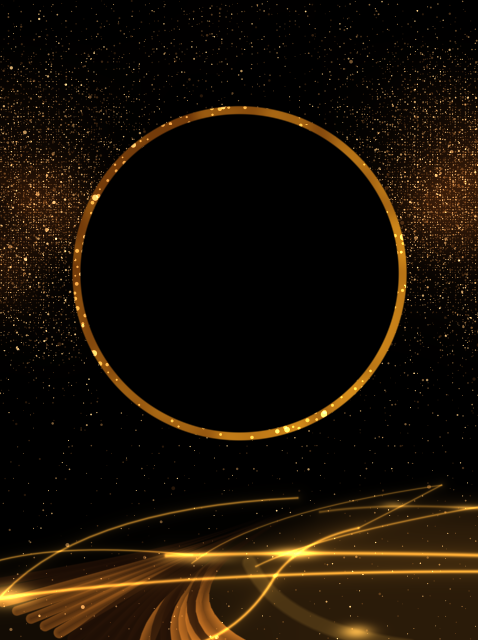
Write a Shadertoy shader that draws this background.

```glsl
// A thin gold ring on black, with gold dust drifting on both sides of it
// and a fan of amber ribbons and glowing strands sweeping along the bottom.
// Dust is jittered grid specks; ribbons are distances to quadratic curves.

float hash(vec2 p) {
    return fract(sin(dot(p, vec2(127.1, 311.7))) * 43758.5453);
}

float noise(vec2 p) {
    vec2 i = floor(p), f = fract(p);
    f = f * f * (3.0 - 2.0 * f);
    return mix(mix(hash(i), hash(i + vec2(1, 0)), f.x),
               mix(hash(i + vec2(0, 1)), hash(i + vec2(1, 1)), f.x), f.y);
}

// Soft round dots, one per grid cell, kept with the given probability
float specks(vec2 p, float scale, float density) {
    vec2 cell = floor(p * scale);
    vec2 centre = 0.3 + 0.4 * vec2(hash(cell + 3.1), hash(cell + 7.7));
    float radius = mix(0.1, 0.28, hash(cell + 5.3));
    float soft = 0.7 * scale / iResolution.y;
    float dot0 = 1.0 - smoothstep(radius - soft, radius + soft, length(fract(p * scale) - centre));
    return dot0 * step(hash(cell + scale), density);
}

// Distance to a quadratic curve, and the position along it from 0 to 1
vec2 curve(vec2 p, vec2 a, vec2 b, vec2 c) {
    vec2 best = vec2(9.0, 0.0), last = a;
    for (int i = 1; i <= 16; i++) {
        float t = float(i) / 16.0;
        vec2 next = mix(mix(a, b, t), mix(b, c, t), t), d = next - last;
        float k = clamp(dot(p - last, d) / dot(d, d), 0.0, 1.0);
        float dist = length(p - last - d * k);
        if (dist < best.x) best = vec2(dist, t + (k - 1.0) / 16.0);
        last = next;
    }
    return best;
}

// A glowing line: bright core with a faint halo
float strand(vec2 p, vec2 a, vec2 b, vec2 c, float width) {
    float d = curve(p, a, b, c).x;
    return exp(-d * d / (width * width)) + 0.2 * exp(-d / (width * 3.5));
}

float spot(vec2 p, vec2 centre, vec2 size) {
    vec2 q = (p - centre) / size;
    return exp(-dot(q, q));
}

vec3 dust(vec2 p) {
    float side = abs(p.x - 0.374);
    float band = exp(-pow(abs(p.y - 0.68) / 0.205, 2.6));
    float amount = band * smoothstep(0.06, 0.36, side);
    amount += 0.16 * smoothstep(0.72, 1.0, p.y) * (1.0 - smoothstep(0.1, 0.26, side));
    amount *= 0.55 + 0.9 * noise(p * 9.0);
    amount += 0.012 * smoothstep(0.22, 0.4, p.y);
    vec3 col = vec3(0.10, 0.05, 0.016) * amount * amount;
    col += vec3(0.10, 0.045, 0.01) * smoothstep(0.2, 0.36, side)
         * exp(-pow((p.y - 0.695) / 0.05, 2.0)) * noise(p * 22.0);
    for (int i = 0; i < 4; i++) {
        float scale = 90.0 + 55.0 * float(i);
        vec2 q = p + 0.37 * float(i);
        float shine = pow(hash(floor(q * scale) + 11.0), 2.0);
        float keep = amount * (0.10 + 0.17 * float(i));
        vec3 tint = mix(vec3(0.62, 0.36, 0.14), vec3(1.0, 0.84, 0.56), shine);
        col += tint * specks(q, scale, keep) * (0.25 + 0.75 * shine);
    }
    return col;
}

vec3 ringGold(vec2 p, vec2 q) {
    float angle = atan(q.y, q.x);
    float lit = 0.3 + 0.35 * cos(angle + 0.55) + 0.45 * (noise(p * 28.0) - 0.4);
    vec3 col = mix(vec3(0.45, 0.23, 0.04), vec3(0.92, 0.62, 0.12), clamp(lit, 0.0, 1.0));
    float cluster = smoothstep(0.35, 0.75, noise(p * 13.0 + 4.0));
    col += vec3(0.55, 0.45, 0.25) * specks(p, 80.0, 0.15 + 0.6 * cluster);
    return col + vec3(0.7, 0.6, 0.4) * specks(p + 0.2, 50.0, 0.3 * cluster);
}

vec3 waves(vec2 p) {
    // Brown haze, filling the lower right
    float top = mix(0.13, 0.235, smoothstep(0.2, 0.62, p.x));
    float haze = (1.0 - smoothstep(top - 0.07, top + 0.01, p.y)) * (0.45 + 0.55 * smoothstep(0.1, 0.5, p.x));
    vec3 col = vec3(0.165, 0.105, 0.035) * haze;

    // Fan of ribbons, narrow at the upper right and wide at the bottom
    for (int i = 0; i < 20; i++) {
        float f = float(i) / 19.0, h = hash(vec2(float(i), 2.0));
        vec2 start = vec2(0.42 + 0.1 * h, 0.2 + 0.025 * h);
        vec2 bend = mix(vec2(0.285, 0.135), vec2(0.21, 0.075), f);
        vec2 end = mix(vec2(-0.04, 0.085), vec2(0.38, -0.015), f) - vec2(0.0, 0.05 * sin(3.14 * f));
        vec2 d = curve(p, start, bend, end);
        float width = mix(0.001, 0.006 + 0.009 * f, smoothstep(0.25, 0.85, d.y));
        float cover = 1.0 - smoothstep(width - 0.0015, width + 0.0015, d.x);
        float heat = smoothstep(0.3, 0.75, d.y) * mix(0.12, 1.0, step(0.48, h)) * (0.45 + 0.55 * f);
        vec3 tint = mix(vec3(0.09, 0.035, 0.012), vec3(0.9, 0.52, 0.16), heat * (0.6 + 0.4 * d.x / width));
        col = mix(col, tint, cover * 0.8 * smoothstep(0.02, 0.5, d.y));
    }

    // Wide pale arc at the lower right
    float arc = curve(p, vec2(0.39, 0.12), vec2(0.44, 0.015), vec2(0.64, -0.01)).x;
    col += vec3(0.13, 0.10, 0.04) * (1.0 - smoothstep(0.008, 0.014, arc));

    // Long strands
    float glow = 0.6 * strand(p, vec2(-0.01, 0.055), vec2(0.11, 0.205), vec2(0.465, 0.222), 0.0018);
    glow += 0.55 * strand(p, vec2(-0.01, 0.122), vec2(0.1, 0.153), vec2(0.3, 0.133), 0.0016);
    glow += 0.85 * strand(p, vec2(0.26, 0.132), vec2(0.5, 0.139), vec2(0.76, 0.132), 0.0032);
    glow += 0.85 * strand(p, vec2(-0.01, 0.064), vec2(0.3, 0.108), vec2(0.76, 0.107), 0.0026);
    glow += 0.85 * strand(p, vec2(0.3, -0.01), vec2(0.385, 0.02), vec2(0.43, 0.1), 0.0024);
    glow += 0.7 * strand(p, vec2(0.43, 0.1), vec2(0.47, 0.155), vec2(0.56, 0.175), 0.0022);
    glow += 0.4 * strand(p, vec2(0.56, 0.175), vec2(0.61, 0.2), vec2(0.69, 0.242), 0.0015);
    glow += 0.5 * strand(p, vec2(0.4, 0.115), vec2(0.5, 0.165), vec2(0.76, 0.21), 0.0017);
    glow += 0.35 * strand(p, vec2(0.3, 0.12), vec2(0.4, 0.2), vec2(0.69, 0.242), 0.0014);
    glow += 0.35 * strand(p, vec2(0.5, 0.2), vec2(0.6, 0.215), vec2(0.76, 0.205), 0.002);
    col += vec3(0.84, 0.58, 0.18) * glow;

    // Hot spots where strands meet
    float hot = spot(p, vec2(0.015, 0.068), vec2(0.035, 0.016)) + spot(p, vec2(0.46, 0.135), vec2(0.035, 0.009));
    hot += 0.8 * spot(p, vec2(0.557, 0.013), vec2(0.025, 0.011)) + 0.6 * spot(p, vec2(0.31, 0.128), vec2(0.05, 0.009));
    hot += 0.4 * spot(p, vec2(0.615, 0.211), vec2(0.02, 0.006)) + 0.4 * spot(p, vec2(0.73, 0.207), vec2(0.025, 0.005));
    return col + vec3(0.8, 0.6, 0.25) * hot;
}

void mainImage(out vec4 fragColor, in vec2 fragCoord) {
    vec2 p = fragCoord / iResolution.y;
    float pixel = 1.0 / iResolution.y;
    vec2 q = p - vec2(0.3743, 0.573);
    float r = length(q);
    vec3 col = dust(p) * smoothstep(0.249, 0.256, r);
    float ring = 1.0 - smoothstep(-pixel, pixel, abs(r - 0.2549) - 0.0062);
    col = mix(col, ringGold(p, q), ring);
    if (p.y < 0.3) col += waves(p) * (1.0 - smoothstep(0.24, 0.3, p.y));
    fragColor = vec4(clamp(col, 0.0, 1.0), 1.0);
}
```
